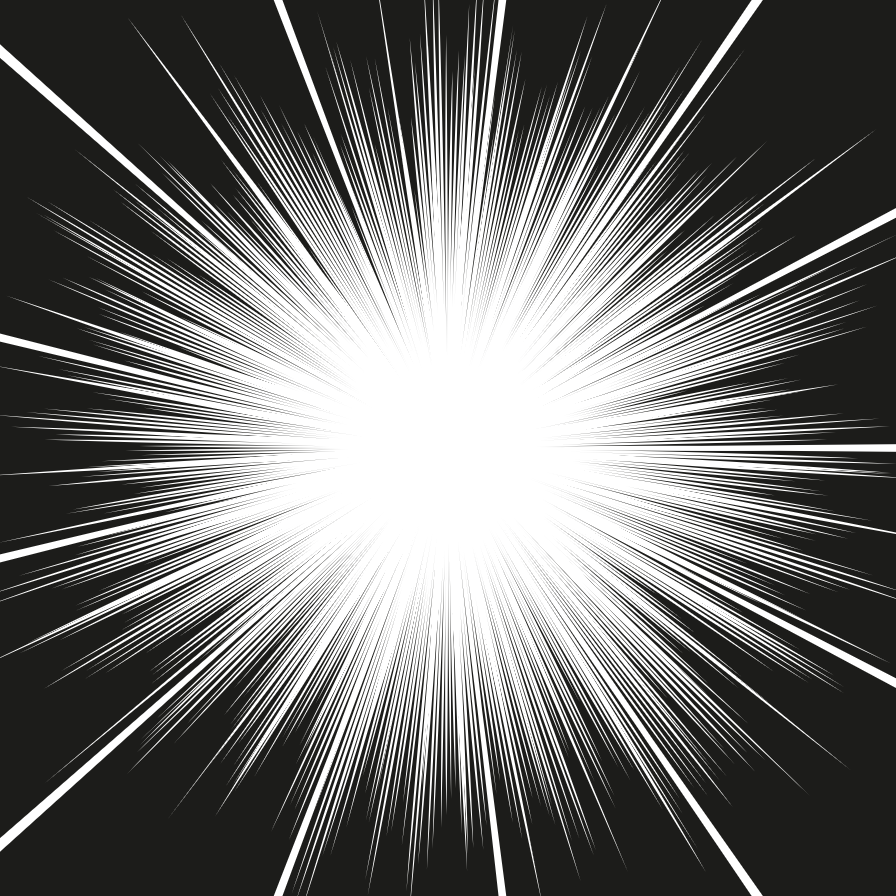
Reproduce this background procedurally as a three.js fragment shader.

```glsl
// Radial speed-line burst: a white core that splits into tapering rays on near-black.
// Polar cells hold one fine ray each; groups of cells form pointed clumps, overlaid
// with broader accent spikes and evenly spaced bold beams that reach the border.

#define BEAMS 13.0            // bold beams around the circle
#define CLUMPS 52.0           // pointed groups of fine rays
#define RAYS 416.0            // fine rays in total
#define CORE_RADIUS 0.088     // solid white centre
#define SPLIT_SPREAD 0.13     // how unevenly the dark gaps begin
#define CLUMP_REACH 0.59      // longest clump tip
#define CLUMP_DROP 0.22       // shortening towards the clump sides
#define TAPER 1.3             // above 1 keeps rays wide for longer
#define ACCENT_WIDTH 0.008    // half width of accent spikes at the centre
#define BEAM_SLOPE 0.0085     // half width of a beam per unit of radius

const float TAU = 6.2831853;
const vec3 INK = vec3(0.11, 0.11, 0.10);
const vec3 LIGHT = vec3(1.0);

varying vec2 vUv;

float hash(float n, float seed) {
  vec2 p = fract(vec2(n, seed) * vec2(0.1031, 0.3711) + 0.137);
  p += dot(p, p.yx + 33.33);
  return fract((p.x + p.y) * p.x * 7.31);
}

// Share of a pixel-wide interval at distance d covered by a band
float bandCoverage(float d, float halfWidth, float px) {
  float lo = max(d - 0.5 * px, -halfWidth);
  float hi = min(d + 0.5 * px, halfWidth);
  return clamp((hi - lo) / px, 0.0, 1.0);
}

// Outer end of a fine ray, longest near the peak of its clump
float rayReach(float id) {
  float place = (id + 0.5) * CLUMPS / RAYS;
  float clump = floor(place);
  float peak = mix(0.3, 0.7, hash(clump, 3.0));
  float tip = CLUMP_REACH - 0.12 * hash(clump, 7.0);
  float side = abs(fract(place) - peak);
  return tip - CLUMP_DROP * side - 0.09 * hash(id, 11.0);
}

// Fine rays: each fills its cell at the core and narrows to a point
float fineRays(float turn, float r, float px) {
  float cellWidth = TAU * r / RAYS;
  float filterWidth = min(px, cellWidth);
  float cell = floor(turn * RAYS);
  float sum = 0.0;
  for (int i = -1; i <= 1; i++) {
    float slot = cell + float(i);
    float id = mod(slot, RAYS);
    float start = CORE_RADIUS + SPLIT_SPREAD * hash(id, 17.0);
    float t = clamp((r - start) / (rayReach(id) - start), 0.0, 1.0);
    float fill = 1.0 - pow(t, TAPER);
    float shift = (hash(id, 23.0) - 0.5) * 0.7 * (1.0 - fill);
    float d = (turn * RAYS - slot - 0.5 - shift) * cellWidth;
    sum += bandCoverage(d, 0.5 * fill * cellWidth, filterWidth);
  }
  return min(sum, 1.0);
}

// Accent spikes: at most one broad ray inside each clump
float accentSpikes(float turn, float r, float px) {
  float place = turn * CLUMPS;
  float id = mod(floor(place), CLUMPS);
  float center = mix(0.25, 0.75, hash(id, 31.0));
  float reach = mix(0.36, 0.60, hash(id, 37.0));
  float size = ACCENT_WIDTH * mix(0.35, 1.0, hash(id, 41.0));
  float halfWidth = size * max(1.0 - r / reach, 0.0);
  float d = (fract(place) - center) * TAU * r / CLUMPS;
  return bandCoverage(d, halfWidth, px);
}

// Bold beams: evenly spaced wedges that widen outward
float boldBeams(float turn, float r, float px) {
  float offset = fract(turn * BEAMS + 0.5) - 0.5;
  float d = r * offset * TAU / BEAMS;
  return bandCoverage(d, BEAM_SLOPE * r, px);
}

void main() {
  vec2 p = vUv - 0.5;
  float px = max(fwidth(vUv.x), 0.00001);
  float r = max(length(p), 0.0001);
  float turn = fract(atan(p.y, p.x + 0.000001) / TAU + 1.0);

  float light = fineRays(turn, r, px);
  light = max(light, accentSpikes(turn, r, px));
  light = max(light, boldBeams(turn, r, px));
  light = max(light, 1.0 - smoothstep(CORE_RADIUS - px, CORE_RADIUS + px, r));

  gl_FragColor = vec4(mix(INK, LIGHT, light), 1.0);
}
```
